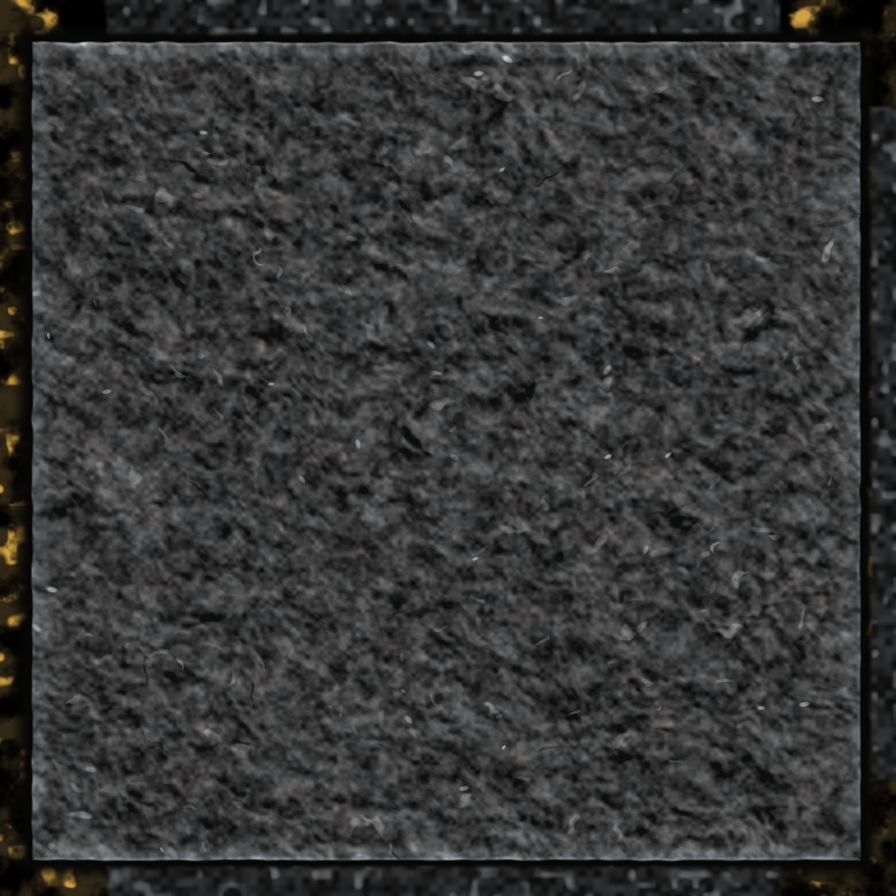
Give the GLSL for this texture, as a Shadertoy shader.

```glsl
// A square slab of rough dark stone with a pale worn rim, set in a black joint
// between gravel-like neighbours and moss. Layered value noise gives the grain,
// and scattered rotated ellipses give the bright chips and the dark cracks.

const vec2 SLAB_CENTER = vec2(0.498, 0.4965);
const vec2 SLAB_HALF = vec2(0.462, 0.4565);
const vec3 JOINT_BLACK = vec3(0.025, 0.024, 0.02);
const vec3 MOSS_BROWN = vec3(0.16, 0.13, 0.07);
const vec3 MOSS_GOLD = vec3(0.62, 0.47, 0.18);

float hash(vec2 p) {
    return fract(sin(dot(p, vec2(127.1, 311.7))) * 43758.5453);
}

float noise(vec2 p) {
    vec2 i = floor(p), f = fract(p);
    f = f * f * (3.0 - 2.0 * f);
    float low = mix(hash(i), hash(i + vec2(1, 0)), f.x);
    float high = mix(hash(i + vec2(0, 1)), hash(i + vec2(1, 1)), f.x);
    return mix(low, high, f.y);
}

float fbm(vec2 p) {
    float sum = 0.0, amp = 0.5;
    for (int i = 0; i < 4; i++) {
        sum += amp * noise(p);
        p = p * 2.03 + 17.3;
        amp *= 0.5;
    }
    return sum / 0.9375;
}

vec2 rotate(vec2 p, float angle) {
    float c = cos(angle), s = sin(angle);
    return vec2(c * p.x + s * p.y, c * p.y - s * p.x);
}

float boxDistance(vec2 p, vec2 center, vec2 halfSize) {
    vec2 d = abs(p - center) - halfSize;
    return length(max(d, 0.0)) + min(max(d.x, d.y), 0.0);
}

float inside(float dist, float blur) {
    return 1.0 - smoothstep(-blur, blur, dist);
}

// Scattered soft ellipses; size is the largest half length and half width
float chips(vec2 p, float cells, float density, vec2 size, float seed) {
    float best = 0.0;
    vec2 home = floor(p * cells);
    for (int y = -1; y <= 1; y++)
    for (int x = -1; x <= 1; x++) {
        vec2 id = home + vec2(x, y);
        vec2 key = id + seed;
        vec2 jitter = vec2(hash(key + 3.1), hash(key + 7.7));
        vec2 center = (id + jitter) / cells;
        float lean = mix(-0.6, 0.6, smoothstep(0.4, 0.65, center.x));
        float angle = lean + 1.6 * (hash(key + 11.3) - 0.5);
        vec2 extent = size * mix(0.4, 1.0, hash(key + 19.9));
        float r = length(rotate(p - center, angle) / extent);
        float present = step(hash(key + 23.5), density);
        float strength = mix(0.35, 1.0, hash(key + 31.7));
        best = max(best, present * strength * (1.0 - smoothstep(0.45, 1.1, r)));
    }
    return best;
}

// Grey level of the rough slab face
float stoneTone(vec2 p) {
    vec2 warp = vec2(fbm(p * 16.0), fbm(p * 16.0 + 41.0)) - 0.5;
    vec2 q = rotate(p + 0.03 * warp, -0.55) * vec2(0.8, 1.2);
    float relief = fbm(q * 58.0) - fbm(q * 58.0 + vec2(0.35, -0.6));
    float tone = 0.222 + 0.2 * (fbm(q * 30.0) - 0.5);
    tone += 0.19 * (noise(q * 125.0) - 0.5) + 0.14 * (noise(p * 195.0) - 0.5);
    tone += 0.25 * relief;

    // Ragged chips gather in patches, with a few small glints between
    vec2 ragged = p + 0.014 * (vec2(noise(p * 90.0), noise(p * 90.0 + 9.0)) - 0.5);
    float patches = smoothstep(0.35, 0.65, fbm(p * 9.0 + 5.0));
    float texture1 = 0.5 + 0.7 * noise(p * 130.0 + 3.0);
    tone += 0.24 * chips(ragged, 30.0, 0.38, vec2(0.017, 0.007), 0.0) * patches * texture1;
    tone += 0.38 * chips(p, 24.0, 0.07, vec2(0.008, 0.004), 57.0);
    tone -= 0.13 * chips(ragged, 14.0, 0.28, vec2(0.038, 0.006), 91.0);
    return max(tone, 0.05);
}

vec3 slabColor(vec2 p, float depth) {
    float tone = stoneTone(p);
    vec2 side = abs(p - SLAB_CENTER) - SLAB_HALF;
    float horizontal = step(side.x, side.y);
    float rim = 1.0 - smoothstep(0.006, 0.026, depth);
    float hairline = 1.0 - smoothstep(0.001, 0.005, depth);
    tone += rim * mix(0.07, 0.11, horizontal) + hairline * mix(0.03, 0.12, horizontal);
    vec3 tint = mix(vec3(0.97, 1.0, 1.02), vec3(1.02, 0.99, 0.98), noise(p * 45.0));
    return tone * mix(tint, vec3(0.96, 1.0, 1.03), 0.6 * rim);
}

vec3 surroundColor(vec2 p, float gap) {
    // Moss and debris fading into the joint
    float clump = fbm(p * 38.0 + 13.0);
    vec3 moss = MOSS_BROWN * smoothstep(0.3, 0.7, clump) * 1.2;
    moss += MOSS_GOLD * smoothstep(0.6, 0.85, noise(p * 75.0)) * smoothstep(0.45, 0.7, clump);
    vec3 color = mix(JOINT_BLACK, moss, smoothstep(0.003, 0.026, gap));

    // Dark rough neighbours above, below and to the right
    float neighbour = boxDistance(p, vec2(0.495, 1.1), vec2(0.375, 0.137));
    neighbour = min(neighbour, boxDistance(p, vec2(0.495, -0.1), vec2(0.375, 0.132)));
    neighbour = min(neighbour, boxDistance(p, vec2(1.1, 0.505), vec2(0.128, 0.375)));
    float gravel = 0.04 + 0.16 * noise(p * 120.0) + 0.24 * smoothstep(0.55, 1.0, noise(p * 85.0 + 29.0));
    return mix(color, gravel * vec3(0.98, 1.0, 1.03), inside(neighbour, 0.004));
}

void mainImage(out vec4 fragColor, in vec2 fragCoord) {
    vec2 uv = fragCoord / iResolution.xy;
    float wobble = 0.002 * (noise(uv * 60.0) - 0.5);
    float slab = boxDistance(uv, SLAB_CENTER, SLAB_HALF) + wobble;
    vec3 color = mix(surroundColor(uv, slab), slabColor(uv, -slab), inside(slab, 0.0015));
    fragColor = vec4(clamp(color, 0.0, 1.0), 1.0);
}
```
